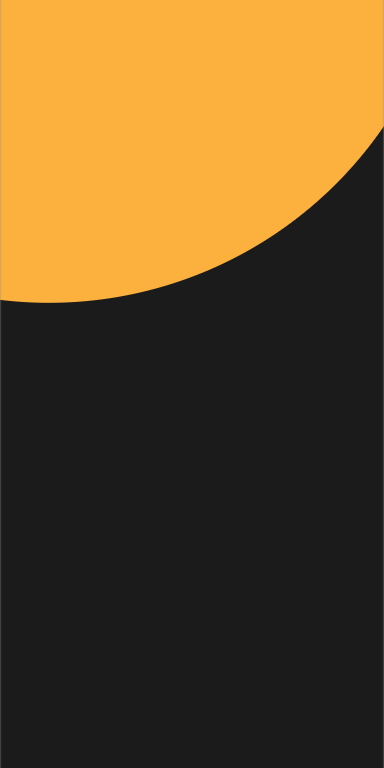
Give the GLSL for this background, as a Shadertoy shader.

```glsl
// A large amber disc hangs from the top of a charcoal field, cropped by the canvas.
// The disc is a signed distance function; faint hairlines run down both side edges.
// All lengths are in units of the canvas width, with the origin at the lower left.

const vec3 CHARCOAL = vec3(0.104, 0.104, 0.104);
const vec3 AMBER = vec3(0.99, 0.69, 0.24);
const vec3 HAIRLINE = vec3(0.60, 0.56, 0.52);

const vec2 DISC_CENTER = vec2(0.1276, 2.2682);
const float DISC_RADIUS = 1.0568;
const float HAIRLINE_WIDTH = 0.003;
const float HAIRLINE_OPACITY = 0.33;

float discDistance(vec2 p, vec2 center, float radius) {
    return length(p - center) - radius;
}

// Distance to a strip of the given width along the left and right edges
float sideDistance(float x, float width) {
    return min(x, 1.0 - x) - width;
}

// Antialiased coverage of the region where the distance is negative
float coverage(float dist, float pixel) {
    return clamp(0.5 - dist / pixel, 0.0, 1.0);
}

void mainImage(out vec4 fragColor, in vec2 fragCoord) {
    float pixel = 1.0 / iResolution.x;
    vec2 p = fragCoord * pixel;

    // Disc over the field
    float disc = coverage(discDistance(p, DISC_CENTER, DISC_RADIUS), pixel);
    vec3 color = mix(CHARCOAL, AMBER, disc);

    // Side hairlines
    float side = coverage(sideDistance(p.x, HAIRLINE_WIDTH), pixel);
    color = mix(color, HAIRLINE, side * HAIRLINE_OPACITY);

    fragColor = vec4(color, 1.0);
}
```
